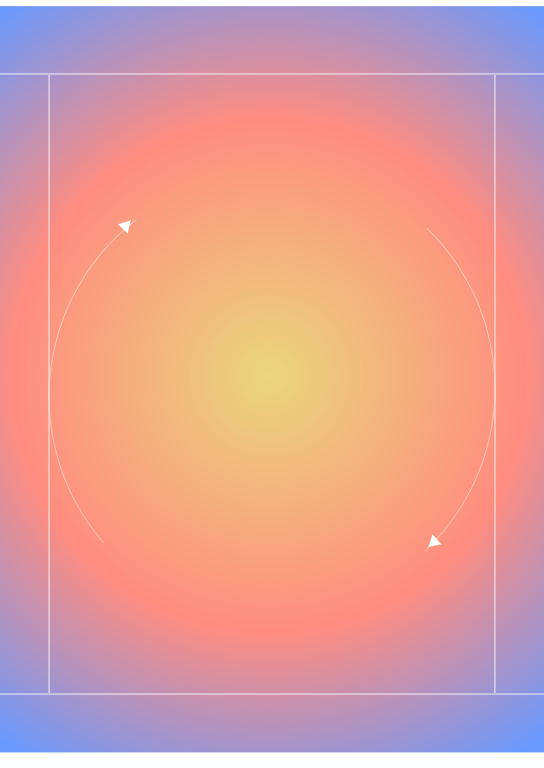
This background is drawn by a Shadertoy shader. Its source:

```glsl
// Box-filtered coverage of the region where d < 0
float cover(float d) {
    return clamp(0.5 - d * iResolution.y, 0.0, 1.0);
}

// Coverage of a line of the given width around signed distance zero
float stroke(float d, float width) {
    return cover(d - 0.5 * width) - cover(d + 0.5 * width);
}

// Isosceles arrowhead pointing along heading
float arrowHead(vec2 p, vec2 tip, vec2 heading) {
    vec2 size = vec2(0.0150, 0.0086);
    vec2 q = tip - p;
    vec2 dir = normalize(heading);
    float along = dot(q, dir);
    float across = abs(q.x * dir.y - q.y * dir.x);
    float side = (across * size.x - along * size.y) / length(size);
    return cover(max(along - size.x, side));
}

void mainImage(out vec4 fragColor, in vec2 fragCoord) {
    vec2 p = (fragCoord - 0.5 * iResolution.xy) / iResolution.y;
    vec3 yellow = vec3(0.915, 0.840, 0.480);
    vec3 coral = vec3(1.000, 0.550, 0.500);
    vec3 blue = vec3(0.405, 0.600, 1.000);
    vec3 white = vec3(0.995, 1.0, 1.0);

    // Radial glow: yellow core, coral ring, blue corners
    float r = length(p - vec2(-0.003, 0.011));
    vec3 color = mix(yellow, coral, clamp(r / 0.334, 0.0, 1.0));
    color = mix(color, blue, clamp((r - 0.334) / 0.258, 0.0, 1.0));

    // Frame: full-width rails joined by two uprights
    float rails = stroke(abs(p.y) - 0.4037, 0.0014);
    float uprights = stroke(abs(p.x) - 0.2903, 0.0014) * cover(abs(p.y) - 0.4037);
    color = mix(color, white, 0.8 * max(rails, uprights));

    // Circulating arcs, one on each side
    float side = p.x < 0.0 ? -1.0 : 1.0;
    float arc = stroke(length(p - vec2(0.0, -0.0113 + 0.0052 * side)) - 0.2902, 0.0013);
    float span = cover(abs(p.y + 0.0016 + 0.0052 * -side * -1.0) - 0.2100);
    color = mix(color, white, 0.45 * arc * span);

    // Arrowheads
    float heads = arrowHead(p, vec2(-0.1839, 0.2130), vec2(0.685, 0.728));
    heads = max(heads, arrowHead(p, vec2(0.2035, -0.2122), vec2(-0.75, -0.66)));
    color = mix(color, white, heads);

    // Plain margins above and below
    float page = cover(max(p.y - 0.492, -0.4797 - p.y));
    fragColor = vec4(mix(white, color, page), 1.0);
}
```
